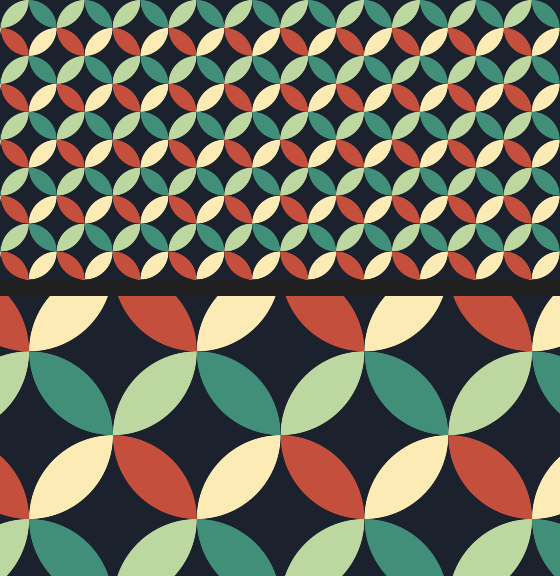
Top, the full canvas; bottom, a detail of the centre.
Write a WebGL 2 fragment shader that draws this pattern.

```glsl
#version 300 es
precision highp float;
// Overlapping-circle lattice: every square cell holds one leaf, the lens shared
// by two quarter circles centred on opposite corners. Leaves alternate direction
// like a checkerboard, and their four colours repeat in blocks of 2 x 2 cells.

#define CELL_SIZE    0.0998   // side of a cell, in canvas heights
#define LEFT_SHIFT   0.0027   // horizontal start of the lattice, in canvas heights
#define ARC_RADIUS   1.0      // radius of the leaf arcs, in cells
#define EDGE_PIXELS  1.0      // width of the smoothed edge
#define NAVY         vec3(0.110, 0.130, 0.180)
#define LIGHT_GREEN  vec3(0.737, 0.847, 0.627)
#define TEAL         vec3(0.255, 0.555, 0.475)
#define RED          vec3(0.770, 0.310, 0.240)
#define CREAM        vec3(0.988, 0.922, 0.710)

uniform vec2 u_resolution;
out vec4 fragColor;

// Signed distance to a leaf joining corners (0,1) and (1,0) of the unit cell.
float leafDistance(vec2 p) {
    return max(length(p), length(p - 1.0)) - ARC_RADIUS;
}

// Leaf colour by column and row parity.
vec3 leafColor(vec2 parity) {
    vec3 evenRow = mix(LIGHT_GREEN, TEAL, parity.x);
    vec3 oddRow = mix(RED, CREAM, parity.x);
    return mix(evenRow, oddRow, parity.y);
}

void main() {
    // Lattice coordinates, with rows counted down from the top edge.
    vec2 canvas = vec2(gl_FragCoord.x, u_resolution.y - gl_FragCoord.y) / u_resolution.y;
    vec2 lattice = (canvas - vec2(LEFT_SHIFT, 0.0)) / CELL_SIZE;
    vec2 parity = mod(floor(lattice), 2.0);
    vec2 local = fract(lattice);

    // Mirror every other cell so that the leaves form circles.
    if (parity.x != parity.y) local.x = 1.0 - local.x;

    // Fill the leaf with a soft edge about one pixel wide.
    float edge = 0.5 * EDGE_PIXELS / (u_resolution.y * CELL_SIZE);
    float coverage = 1.0 - smoothstep(-edge, edge, leafDistance(local));
    fragColor = vec4(mix(NAVY, leafColor(parity), coverage), 1.0);
}
```
